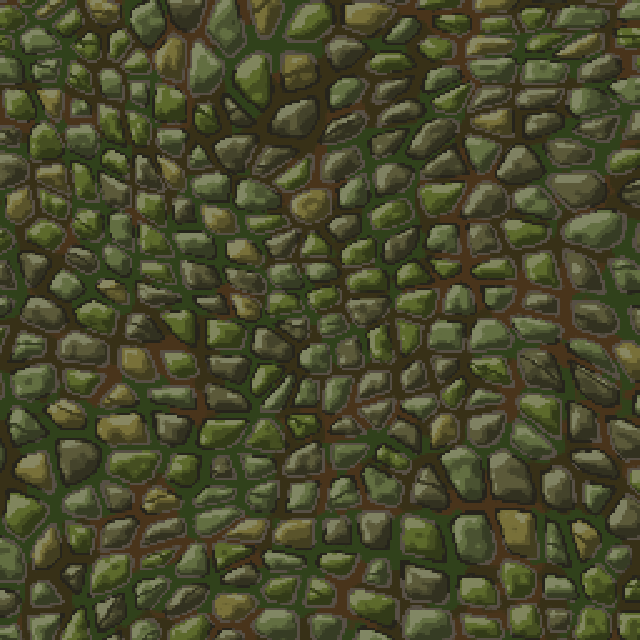
This texture is drawn by a WebGL 1 fragment shader. Its source:

```glsl
precision highp float;
// Mossy cobblestones in a chunky pixel style: a warped, jittered cell grid gives
// rounded stones, each with a rim, stepped bevel shading and a top-left light,
// set in dark earth with patches of moss and clay.

uniform vec2 u_resolution;

#define TEXELS 256.0            // texels across the canvas
#define CELLS vec2(15.0, 18.0)  // stones across and up
#define JITTER 0.72             // irregularity of the stone layout
#define WARP 0.085              // bend of the rows, in canvas units
#define ROUNDING 17.0           // higher means sharper corners
#define GAP_MIN 0.025           // earth around a stone, in cells
#define GAP_VARY 0.085
#define RIM 0.066               // outline width, in cells
#define BEVEL 0.34              // depth of the shaded edge, in cells
#define SOFT 0.02               // softness of tone steps
#define LIGHT vec2(-0.6, 0.8)

vec2 hash2(vec2 p) {
  vec3 q = fract(p.xyx * vec3(0.1031, 0.1030, 0.0973));
  q += dot(q, q.yzx + 33.33);
  return fract((q.xx + q.yz) * q.zy);
}

float noise(vec2 p) {
  vec2 i = floor(p), f = fract(p);
  f = f * f * (3.0 - 2.0 * f);
  float low = mix(hash2(i).x, hash2(i + vec2(1, 0)).x, f.x);
  float high = mix(hash2(i + vec2(0, 1)).x, hash2(i + vec2(1, 1)).x, f.x);
  return mix(low, high, f.y);
}

float stepTone(float edge, float tone) {
  return smoothstep(edge - SOFT, edge + SOFT, tone);
}

vec2 stoneCentre(vec2 cell) {
  return cell + 0.5 + JITTER * (hash2(cell + 17.0) - 0.5);
}

// Finds the stone at p: its cell, the vector to its centre, the outward
// direction of the nearest border, and the rounded distance to that border.
float findStone(vec2 p, out vec2 cell, out vec2 toCentre, out vec2 outward) {
  vec2 home = floor(p);
  float nearest = 9.0;
  for (int y = -1; y <= 1; y++) {
    for (int x = -1; x <= 1; x++) {
      vec2 c = home + vec2(x, y);
      vec2 v = stoneCentre(c) - p;
      if (dot(v, v) < nearest) {
        nearest = dot(v, v);
        cell = c;
        toCentre = v;
      }
    }
  }
  float total = 0.0;
  outward = vec2(0.0);
  for (int y = -2; y <= 2; y++) {
    for (int x = -2; x <= 2; x++) {
      if (x == 0 && y == 0) continue;
      vec2 v = stoneCentre(cell + vec2(x, y)) - p;
      vec2 dir = normalize(v - toCentre);
      float weight = exp(-ROUNDING * dot(0.5 * (v + toCentre), dir));
      total += weight;
      outward += weight * dir;
    }
  }
  outward /= total;
  return -log(total) / ROUNDING;
}

vec3 earthColour(vec2 uv) {
  vec3 colour = vec3(0.215, 0.190, 0.090);
  float clay = noise(uv * 11.0 + 40.0) + 0.2 * noise(uv * 50.0);
  float moss = noise(uv * 13.0 + 9.0) + 0.2 * noise(uv * 60.0);
  colour = mix(colour, vec3(0.285, 0.205, 0.105), stepTone(0.72, clay));
  return mix(colour, vec3(0.190, 0.255, 0.105), stepTone(0.66, moss));
}

vec3 stoneColour(float pick) {
  vec3 colour = vec3(0.355, 0.350, 0.225);                        // grey
  if (pick > 0.30) colour = vec3(0.385, 0.430, 0.255);            // sage
  if (pick > 0.58) colour = vec3(0.360, 0.410, 0.170);            // moss
  if (pick > 0.87) colour = vec3(0.470, 0.440, 0.225);            // ochre
  return colour;
}

void main() {
  vec2 uv = (floor(gl_FragCoord.xy / u_resolution.y * TEXELS) + 0.5) / TEXELS;
  vec2 bend = vec2(noise(uv * 2.6 + 3.0), noise(uv * 2.6 + 21.0)) - 0.5;
  vec2 p = (uv + 2.0 * WARP * bend) * CELLS;

  vec2 cell, toCentre, outward;
  float border = findStone(p, cell, toCentre, outward);
  vec2 trait = hash2(cell + 71.0);
  float rough = noise(p * 6.0) - 0.5;
  float depth = border - GAP_MIN - GAP_VARY * trait.y + 0.05 * rough;
  float inside = depth - RIM;

  // Bevel shading: lit top-left, dark bottom-right, dimmer along the very edge.
  float facing = dot(outward, LIGHT);
  float tone = 0.49 + 0.42 * facing * (1.0 - smoothstep(0.05, BEVEL, inside));
  tone -= 0.22 * (1.0 - smoothstep(0.0, 0.075, inside));
  tone += 0.38 * (noise(p * 4.5 + 60.0) - 0.5);

  // A few stones are split by a slanted crack.
  vec2 slant = normalize(hash2(cell + 5.0) - vec2(0.5, -0.2));
  float crack = abs(dot(toCentre, slant) + 0.12 * rough);
  tone -= step(0.84, trait.y) * 0.5 * (1.0 - smoothstep(0.02, 0.07, crack));

  vec3 base = stoneColour(trait.x);
  vec3 stone = mix(base * 0.55, base * 0.75, stepTone(0.31, tone));
  stone = mix(stone, base, stepTone(0.47, tone));
  stone = mix(stone, mix(base, vec3(0.56, 0.57, 0.45), 0.7), stepTone(0.68, tone));

  float paleRim = noise(p * 1.3 + 33.0) + 0.15 * (trait.x - 0.5);
  vec3 rim = mix(vec3(0.15, 0.14, 0.11), vec3(0.34, 0.31, 0.27), stepTone(0.43, paleRim));

  vec3 colour = mix(earthColour(uv), rim, smoothstep(-0.006, 0.006, depth));
  colour = mix(colour, stone, smoothstep(-0.006, 0.006, inside));
  gl_FragColor = vec4(colour, 1.0);
}
```
